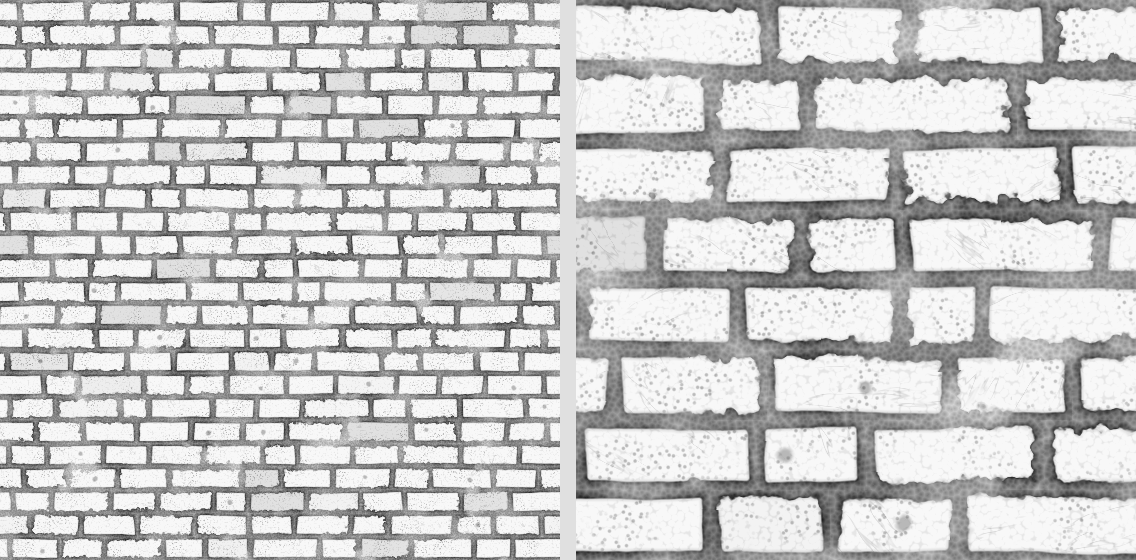
Left: the whole. Right: its middle third, enlarged.
A Shadertoy shader for this texture map:

```glsl
// White-painted brick wall: 24 courses of about 11 bricks with uneven lengths.
// Each brick is a tilted rounded box with chipped sides; cellular noise makes
// pits and grain, layered sines make smears, strokes and mortar shading.

const float ROWS = 24.0;
const float COLS = 11.0;
const float PITCH = ROWS / COLS;      // mean brick length, in course heights
const float JOINT_JITTER = 0.5;       // spread of head joints, in pitches
const float HEAD_JOINT = 0.105;       // half width of vertical joints
const float BED_JOINT = 0.10;         // half width of horizontal joints
const float CORNER = 0.05;
const float CHIP_DEPTH = 0.13;
const float PAINT = 0.972;
const float MORTAR = 0.62;
const float SMEAR = 0.80;
const float SHADOW = 0.40;

float hash(vec2 p) {
    vec3 h = fract(vec3(p.xyx) * 0.1031);
    h += dot(h, h.yzx + 33.33);
    return fract((h.x + h.y) * h.z);
}

// Distance to the nearest scattered point
float cellular(vec2 p) {
    vec2 cell = floor(p), f = p - cell;
    float nearest = 4.0;
    for (int y = -1; y <= 1; y++)
    for (int x = -1; x <= 1; x++) {
        vec2 o = vec2(x, y), c = cell + o;
        vec2 r = o + vec2(hash(c), hash(c + 71.7)) - f;
        nearest = min(nearest, dot(r, r));
    }
    return sqrt(nearest);
}

// Layered, rotated sines, roughly -1 to 1
float waves(vec2 p) {
    float sum = 0.0, amp = 0.5;
    for (int i = 0; i < 5; i++) {
        p = mat2(0.8, 0.6, -0.6, 0.8) * p * 1.8 + 1.7;
        sum += amp * sin(p.x + 1.5 * sin(p.y));
        amp *= 0.6;
    }
    return sum;
}

float headJoint(float i, float row) {
    return i + JOINT_JITTER * (hash(vec2(mod(i, COLS), row + 40.0)) - 0.5);
}

float roundBox(vec2 q, vec2 halfSize) {
    vec2 e = abs(q) - halfSize + CORNER;
    return length(max(e, 0.0)) + min(max(e.x, e.y), 0.0) - CORNER;
}

// Signed distance to the brick of this cell; also gives its id and local position
float brickDistance(vec2 p, out vec2 id, out vec2 q) {
    float row = floor(p.y);
    float x = p.x / PITCH - 0.5 * mod(row, 2.0) - 0.4 * hash(vec2(row, 5.0));
    float i = floor(x);
    if (x < headJoint(i, row)) i -= 1.0;
    else if (x > headJoint(i + 1.0, row)) i += 1.0;
    float left = headJoint(i, row), right = headJoint(i + 1.0, row);
    id = vec2(mod(i, COLS), row);

    q = vec2((x - 0.5 * (left + right)) * PITCH, p.y - row - 0.5);
    q.y += 0.05 * (hash(id + 11.0) - 0.5) * q.x;
    q.x += 0.16 * (hash(id + 23.0) - 0.5) * q.y;
    vec2 halfSize = vec2(0.5 * (right - left) * PITCH - HEAD_JOINT, 0.5 - BED_JOINT);
    halfSize -= 0.035 * vec2(hash(id + 31.0), hash(id + 37.0));
    return roundBox(q + 0.02 * vec2(waves(p * 1.4), waves(p * 1.2 + 6.0)), halfSize);
}

// Painted face: tone, pits, trowel strokes and an occasional dent
float paintedFace(vec2 p, vec2 id, vec2 q, float d, float grain) {
    float tone = PAINT - 0.09 * smoothstep(0.86, 0.95, hash(id + 53.0));
    float worn = smoothstep(-0.1, 0.7, waves(p * 1.5 + id));
    tone -= 0.24 * worn * (1.0 - smoothstep(0.08, 0.3, cellular(p * 8.0)));

    float angle = 2.4 * (hash(id + 61.0) - 0.5);
    vec2 along = mat2(cos(angle), sin(angle), -sin(angle), cos(angle)) * q;
    float stroke = 1.0 - smoothstep(0.0, 0.09, abs(waves(along * vec2(0.7, 3.0) + id)));
    tone -= 0.10 * stroke * smoothstep(0.0, 0.6, waves(p + 14.0));

    vec2 dentAt = vec2(0.9, 0.3) * (vec2(hash(id + 67.0), hash(id + 73.0)) - 0.5);
    float dent = 1.0 - smoothstep(0.05, 0.14, length(q - dentAt) + 0.03 * waves(p * 4.0));
    tone -= 0.25 * dent * step(0.9, hash(id + 79.0));

    tone -= 0.10 * smoothstep(-0.06, 0.0, d);
    return tone - 0.07 * smoothstep(0.5, 0.9, grain);
}

// Grey joints, darkest against the bricks, with rough grain
float mortarTone(vec2 p, float d, float smear, float grain) {
    float depth = smoothstep(-0.7, 0.7, waves(p * 0.7 + 9.0));
    float tone = MORTAR + 0.10 * waves(p * 1.3 + 3.0);
    tone -= SHADOW * mix(0.2, 1.0, depth) * exp(-12.0 * max(d, 0.0));
    tone = mix(tone, SMEAR, 0.85 * smear);
    return tone + 0.20 * (grain - 0.5);
}

void mainImage(out vec4 fragColor, in vec2 fragCoord) {
    vec2 p = fragCoord / iResolution.xy * ROWS;
    float pixel = ROWS / iResolution.y;
    vec2 id, q;
    float d = brickDistance(p, id, q);
    float grain = cellular(p * 13.0);
    float smear = smoothstep(0.5, 0.95, waves(p * 0.45 + 2.0));

    // Chipping differs on the left, right, top and bottom of each brick
    vec2 side = step(0.0, q);
    float ragged = mix(hash(id + 83.0 + side.x), hash(id + 97.0 + side.y), step(0.22, abs(q.y)) * 0.6);
    ragged = smoothstep(0.3, 0.95, ragged) + 0.8 * smear;
    float chips = 1.0 - smoothstep(0.1, 0.5, cellular(p * 4.5));
    d += ragged * CHIP_DEPTH * (0.6 * chips + 0.5 * waves(p * 4.0));

    float soft = max(0.6 * pixel, 0.018);
    float face = paintedFace(p, id, q, d, grain);
    float joint = mortarTone(p, d, smear, grain);
    float tone = mix(face, joint, smoothstep(-soft, soft, d));
    fragColor = vec4(vec3(clamp(tone, 0.0, 1.0)), 1.0);
}
```
